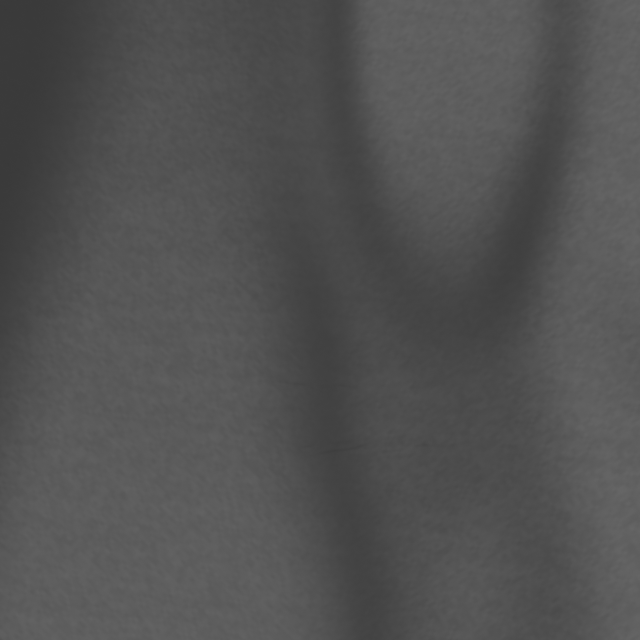
This texture is drawn by a Shadertoy shader. Its source:

```glsl
// Softly lit grey cloth with broad vertical folds and a rounded hanging pouch.
// Smooth panels are blended across curved fold lines, then darkened by blurred
// shadows and finished with faint ripples, slanted grain and thin creases.

const float LEFT_LOW = 0.368, LEFT_HIGH = 0.308;    // left panel, bottom and top
const float CENTRE_TONE = 0.312;
const float RIGHT_TONE = 0.380;
const float POUCH_TOP = 0.372, POUCH_LOW = 0.335;
const float CORNER_TONE = 0.228;
const vec2 POUCH_CENTRE = vec2(0.705, 1.0);
const vec2 POUCH_RADII = vec2(0.155, 0.43);
const float GRAIN_AMOUNT = 0.036;
const float RIPPLE_AMOUNT = 0.010;
const float CREASE_AMOUNT = 0.016;
const int CREASE_COUNT = 4;

float hash(vec2 p) {
    vec3 q = fract(vec3(p.xyx) * 0.1031);
    q += dot(q, q.yzx + 33.33);
    return fract((q.x + q.y) * q.z);
}

float noise(vec2 p) {
    vec2 cell = floor(p), f = fract(p);
    f = f * f * (3.0 - 2.0 * f);
    float low = mix(hash(cell), hash(cell + vec2(1, 0)), f.x);
    float high = mix(hash(cell + vec2(0, 1)), hash(cell + vec2(1, 1)), f.x);
    return mix(low, high, f.y);
}

float bell(float d, float width) {
    return exp(-d * d / (width * width));
}

vec2 turn(vec2 p, float angle) {
    float c = cos(angle), s = sin(angle);
    return vec2(c * p.x + s * p.y, c * p.y - s * p.x);
}

// Fine, slightly stretched grain, centred on zero
float grain(vec2 p, float angle) {
    vec2 q = turn(p, angle);
    return 0.4 * noise(q * vec2(75.0, 125.0)) + 0.6 * noise(q * vec2(135.0, 190.0) + 41.0) - 0.5;
}

// Broad light and shadow of the folds
float foldTone(vec2 p) {
    float mainX = 0.565 - 0.065 * smoothstep(0.0, 0.4, p.y) - 0.07 * smoothstep(0.4, 0.8, p.y);
    float rightX = 0.815 + 0.075 * (1.0 - smoothstep(0.0, 0.5, p.y)) + 0.06 * smoothstep(0.55, 1.0, p.y);
    float mainD = p.x - mainX, rightD = p.x - rightX;

    // Panels
    float tone = mix(LEFT_LOW, LEFT_HIGH, p.y * p.y * 0.6 + p.y * 0.4);
    tone = mix(tone, CENTRE_TONE, smoothstep(-0.07, 0.07, mainD));
    tone = mix(tone, RIGHT_TONE, smoothstep(-0.06, 0.11, rightD));

    // Pouch with a shaded rim, fainter at the upper right
    float q = length((p - POUCH_CENTRE) / POUCH_RADII);
    float pouchTone = mix(POUCH_LOW, POUCH_TOP, smoothstep(0.55, 0.9, p.y));
    tone = mix(tone, pouchTone, 1.0 - smoothstep(0.72, 1.2, q));
    float rimFade = 1.0 - 0.6 * smoothstep(0.7, 1.0, p.y) * smoothstep(0.7, 0.8, p.x);
    tone -= 0.044 * rimFade * bell(q - 1.15, 0.25);

    // Main fold, softer on its left side
    float mainWidth = mainD < 0.0 ? 0.085 : 0.058;
    float mainDepth = mix(0.072, 0.024, smoothstep(0.45, 0.85, p.y));
    tone -= mainDepth * bell(mainD, mainWidth);

    // Right fold and the slanted shade beside it
    float rightDepth = 0.014 + 0.022 * bell(p.y - 0.68, 0.18);
    tone -= rightDepth * bell(rightD, 0.06);
    float slantD = dot(p - vec2(0.97, 0.47), normalize(vec2(0.8, 1.0)));
    tone -= 0.03 * bell(slantD, 0.09) * smoothstep(0.84, 1.0, p.x);

    // Hollow and swell in the lower centre
    tone -= 0.016 * bell(length((p - vec2(0.72, 0.26)) * vec2(1.0, 0.8)), 0.08);
    tone += 0.030 * bell(length((p - vec2(0.73, 0.06)) * vec2(1.0, 0.5)), 0.07);

    // Deep shadow in the upper left corner
    float edgeX = -0.065 + 0.235 * smoothstep(-0.05, 1.1, p.y);
    return mix(CORNER_TONE, tone, smoothstep(-0.11, 0.11, p.x - edgeX));
}

// A few short, thin, nearly level lines in the lower half
float creases(vec2 p) {
    float sum = 0.0;
    for (int i = 0; i < CREASE_COUNT; i++) {
        float id = float(i);
        vec2 middle = vec2(0.4 + 0.35 * hash(vec2(id, 3.0)), 0.1 + 0.35 * hash(vec2(id, 7.0)));
        vec2 d = turn(p - middle, 0.5 * (hash(vec2(id, 11.0)) - 0.3));
        d.y += 0.006 * (noise(vec2(d.x * 25.0, id)) - 0.5);
        float broken = smoothstep(0.2, 0.7, noise(vec2(d.x * 40.0, id + 9.0)));
        sum += bell(d.x, 0.055) * bell(d.y, 0.0025) * broken;
    }
    return sum;
}

void mainImage(out vec4 fragColor, in vec2 fragCoord) {
    vec2 p = fragCoord / iResolution.xy;
    float tone = foldTone(p);

    // Surface detail, weaker in the shadows
    float lit = smoothstep(0.2, 0.34, tone);
    float weave = mix(grain(p, -0.75), grain(p, 0.55), smoothstep(0.4, 0.6, p.x));
    float ripple = noise(vec2(p.x * 9.0, p.y * 70.0 + 8.0 * p.x * p.x)) - 0.5;
    float mottle = noise(p * 14.0) - 0.5;
    tone += lit * (GRAIN_AMOUNT * weave + RIPPLE_AMOUNT * ripple + 0.004 * mottle);
    tone -= CREASE_AMOUNT * creases(p);

    // Tiny dither against banding
    tone += (hash(fragCoord) - 0.5) / 255.0;
    fragColor = vec4(vec3(tone), 1.0);
}
```
